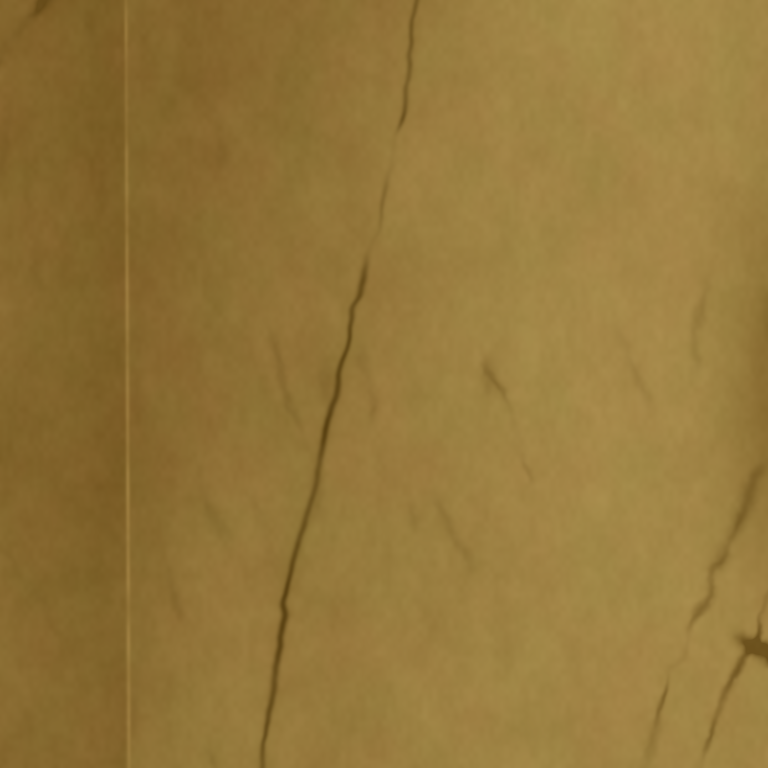
A Shadertoy shader for this texture:

```glsl
#define DARK_STONE vec3(0.472, 0.352, 0.138)
#define LIGHT_STONE vec3(0.645, 0.535, 0.285)
#define CRACK_COLOR vec3(0.32, 0.23, 0.055)
#define STAIN_COLOR vec3(0.42, 0.305, 0.09)
#define SEAM_COLOR vec3(0.66, 0.53, 0.28)
#define SEAM_X 0.164
#define CRACK_WIDTH 0.0038
#define FAINT_VEINS 22
#define GRAIN 0.015

float hash(vec2 p) {
    vec3 q = fract(vec3(p.xyx) * 0.1031);
    q += dot(q, q.yzx + 33.33);
    return fract((q.x + q.y) * q.z);
}

float noise(vec2 p) {
    vec2 i = floor(p), f = fract(p);
    f = f * f * (3.0 - 2.0 * f);
    return mix(mix(hash(i), hash(i + vec2(1, 0)), f.x),
               mix(hash(i + vec2(0, 1)), hash(i + vec2(1, 1)), f.x), f.y);
}

float fbm(vec2 p) {
    float sum = 0.0, amp = 0.5;
    for (int i = 0; i < 4; i++) {
        sum += amp * noise(p);
        p = mat2(1.6, 1.2, -1.2, 1.6) * p + 7.3;
        amp *= 0.5;
    }
    return sum / 0.9375;
}

// Soft streak from a to b, fading at both ends
float vein(vec2 p, vec2 a, vec2 b, float width) {
    vec2 ab = b - a;
    float h = dot(p - a, ab) / dot(ab, ab);
    float d = length(p - a - ab * clamp(h, 0.0, 1.0));
    float taper = smoothstep(-0.05, 0.3, h) * smoothstep(1.05, 0.7, h);
    return exp(-d * d / (width * width)) * taper;
}

// Slab tone: dim left panel, quick rise past the seam, slow rise to the right
float slabTone(vec2 uv) {
    float rise = smoothstep(0.10, 0.50, uv.x + 0.24 * (0.45 - uv.y));
    float right = mix(0.22, 0.70, rise) + 0.24 * smoothstep(0.42, 0.82, uv.x);
    float left = 0.27 - 1.0 * uv.x + 0.14 * (0.5 - uv.y);
    float tone = mix(left, right, smoothstep(SEAM_X - 0.004, SEAM_X + 0.006, uv.x));
    tone += 0.26 * (fbm(uv * vec2(7.0, 5.0) + 3.0) - 0.5);
    tone += 0.20 * (fbm(uv * vec2(32.0, 20.0)) - 0.5);
    return tone;
}

void mainImage(out vec4 fragColor, in vec2 fragCoord) {
    vec2 uv = fragCoord / iResolution.xy;
    float px = 1.0 / iResolution.y;
    vec3 col = mix(DARK_STONE, LIGHT_STONE, slabTone(uv));

    // Warm and olive patches
    float hue = fbm(uv * vec2(18.0, 13.0) + 60.0) - 0.5;
    col += hue * vec3(0.028, -0.014, 0.008);

    // Brown shade along the right edge
    vec2 edge = (uv - vec2(1.02, 0.52)) / vec2(0.07, 0.22);
    col = mix(col, STAIN_COLOR, 0.50 * exp(-dot(edge, edge)));

    // Scattered faint veins, mostly steep
    vec2 p = uv + 0.030 * (vec2(fbm(uv * 19.0), fbm(uv * 19.0 + 40.0)) - 0.5);
    float stain = 0.0;
    for (int i = 0; i < FAINT_VEINS; i++) {
        float k = float(i);
        vec2 center = vec2(hash(vec2(k, 1.7)), hash(vec2(k, 5.3)));
        vec2 reach = vec2(0.05 * (hash(vec2(k, 9.1)) - 0.65), 0.03 + 0.06 * hash(vec2(k, 12.4)));
        stain += 0.12 * vein(p, center - reach, center + reach, 0.008);
    }
    stain += 0.19 * vein(p, vec2(0.33, 0.61), vec2(0.40, 0.41), 0.006);
    stain += 0.20 * vein(p, vec2(0.63, 0.55), vec2(0.69, 0.36), 0.005);
    stain += 0.19 * vein(p, vec2(0.00, 0.30), vec2(0.07, 0.18), 0.006);

    // Stronger veins in the lower right and upper left corners
    stain += 0.32 * vein(p, vec2(1.02, 0.45), vec2(0.92, 0.23), 0.011);
    stain += 0.34 * vein(p, vec2(0.97, 0.34), vec2(0.83, 0.01), 0.005);
    stain += 0.52 * vein(p, vec2(1.06, 0.35), vec2(0.87, -0.09), 0.005);
    stain += 0.95 * vein(p, vec2(0.945, 0.175), vec2(1.06, 0.11), 0.009);
    stain += 0.70 * vein(p, vec2(-0.05, 0.86), vec2(0.10, 1.06), 0.008);
    stain *= 0.25 + 1.35 * smoothstep(0.15, 0.85, noise(uv * 24.0 + 11.0));
    col = mix(col, STAIN_COLOR * 0.9, min(stain, 0.8));

    // Long diagonal crack, broken near the top
    float crackX = 0.334 + 0.208 * uv.y - 0.011 * sin(6.2832 * uv.y)
                 + 0.011 * (noise(vec2(uv.y * 11.0, 2.0)) - 0.5)
                 + 0.007 * (noise(vec2(uv.y * 27.0, 6.0)) - 0.5)
                 + 0.003 * (noise(vec2(uv.y * 70.0, 9.0)) - 0.5);
    float d = abs(uv.x - crackX) * 0.98;
    float gap = smoothstep(0.63, 0.68, uv.y) * smoothstep(0.85, 0.82, uv.y);
    float knot = exp(-pow((uv.y - 0.735) / 0.03, 2.0));
    float strength = (0.50 + 0.40 * noise(vec2(uv.y * 18.0, 8.0))) * (1.0 - gap * (0.93 - 0.40 * knot));
    strength *= mix(1.0, 0.75, smoothstep(0.8, 0.9, uv.y)) * mix(0.8, 1.0, smoothstep(0.0, 0.2, uv.y));
    float width = CRACK_WIDTH * (0.75 + 0.5 * noise(vec2(uv.y * 25.0, 4.0))) + 0.3 * px;
    col = mix(col, CRACK_COLOR, strength * exp(-d * d / (width * width)));
    col = mix(col, STAIN_COLOR, 0.14 * strength * exp(-d / 0.009));

    // Thin pale seam between the panels
    float seamD = (uv.x - SEAM_X - 0.004 * (1.0 - uv.y)) / (0.0023 + 0.4 * px);
    float seam = exp(-seamD * seamD);
    col = mix(col, SEAM_COLOR, seam * (0.25 + 0.42 * noise(vec2(3.0, uv.y * 24.0))));

    // Soft fine grain
    col += GRAIN * (noise(uv * vec2(150.0, 120.0)) + noise(uv * vec2(85.0, 60.0) + 20.0) - 1.0);
    fragColor = vec4(clamp(col, 0.0, 1.0), 1.0);
}
```
